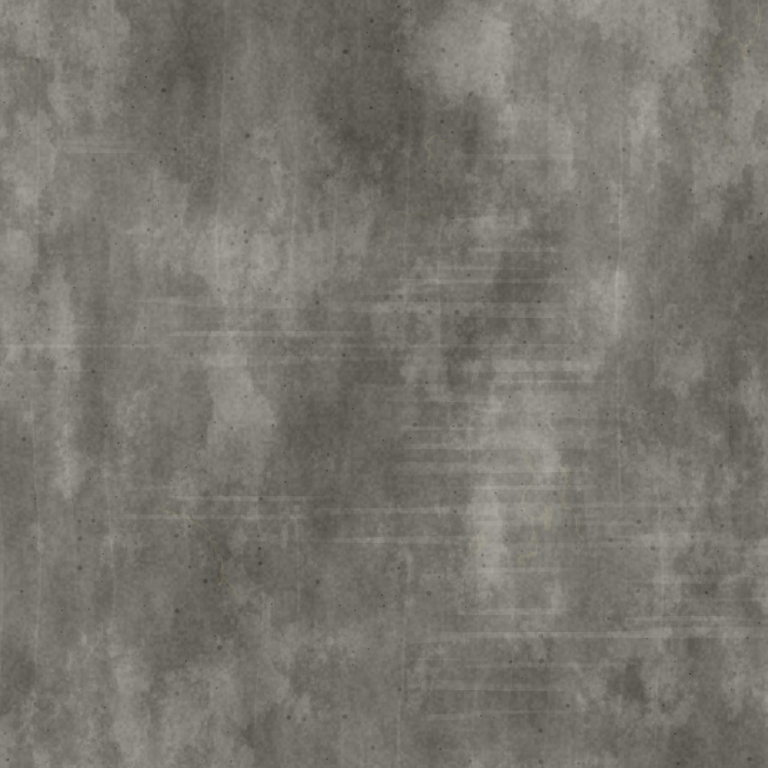
Give the GLSL for this texture, as a Shadertoy shader.

```glsl
// Weathered grey concrete with board seams, pale vertical flaking, scrapes and pits.

vec3 hash3(vec2 cell) {
    vec3 q = fract(vec3(cell.xyx) * vec3(0.1031, 0.1030, 0.0973));
    q += dot(q, q.yxz + 33.33);
    return fract((q.xxy + q.yzz) * q.zyx);
}

// Cellular noise: every jittered cell point spreads its value softly.
float cellNoise(vec2 p) {
    vec2 base = floor(p), f = p - base;
    vec2 total = vec2(0.0);
    for (int y = -1; y <= 1; y++)
    for (int x = -1; x <= 1; x++) {
        vec2 o = vec2(x, y);
        vec3 h = hash3(base + o);
        float w = pow(1.0 - smoothstep(0.0, 1.4, length(o + 0.2 + 0.6 * h.xy - f)), 3.0);
        total += vec2(h.z * w, w);
    }
    return total.x / max(total.y, 1e-4);
}

// Octaves grow faster in y, so streaks break up into round grit.
float layers(vec2 p, float gain) {
    float sum = 0.0, weight = 1.0, norm = 0.0;
    for (int i = 0; i < 6; i++) {
        sum += weight * cellNoise(p);
        norm += weight;
        weight *= gain;
        p = p * vec2(2.0, 2.2) + vec2(17.3, 9.1);
    }
    return sum / norm;
}

// Sparse round pits, one candidate per cell.
float pits(vec2 p) {
    vec3 h = hash3(floor(p) + 71.0);
    float radius = 0.06 + 0.12 * h.x * h.x;
    float d = length(fract(p) - 0.25 - 0.5 * h.xy);
    return step(0.9, h.z) * (1.0 - smoothstep(radius * 0.5, radius * 1.5, d));
}

void mainImage(out vec4 fragColor, in vec2 fragCoord) {
    vec2 p = fragCoord / iResolution.y + 3.0;

    // Large clouds and vertical streaks
    float clouds = layers(p * vec2(5.0, 4.0), 0.6) - 0.5;
    float streaks = layers(p * vec2(19.0, 5.0) + 40.0, 0.65) - 0.5;

    // Formwork boards, slightly wavering
    float board = p.x * 21.0 + 0.5 * clouds + 0.12 * sin(p.y * 9.0 + 2.0 * sin(p.y * 4.0));
    float seamId = floor(board + 0.5);
    float seamDist = abs(board - seamId);
    float seamWear = hash3(vec2(seamId, 5.0)).x
                   * smoothstep(0.4, 0.65, cellNoise(vec2(seamId * 7.0, p.y * 6.0)));
    float boardTone = cellNoise(vec2(floor(board) * 3.0 + 0.5, p.y * 4.0)) - 0.5;

    // Pale flakes gather beside worn seams
    float flakeField = layers(p * vec2(12.0, 6.5) + 90.0, 0.72)
                     + 0.06 * seamWear * exp(-7.0 * seamDist) + 0.25 * clouds;
    float flakes = smoothstep(0.49, 0.63, flakeField);

    // Horizontal scrapes
    float scrapes = smoothstep(0.58, 0.85, cellNoise(p * vec2(5.0, 130.0)))
                  * smoothstep(0.5, 0.72, cellNoise(p * vec2(4.0, 8.0) + 25.0));

    // Thin tan veins along a noise contour
    float veinField = layers(p * vec2(7.0, 3.5) + 140.0, 0.5);
    float veins = (1.0 - smoothstep(0.002, 0.012, abs(veinField - 0.53)))
                * smoothstep(0.55, 0.75, cellNoise(p * 5.0 + 60.0));

    float grain = cellNoise(p * 230.0) - 0.5;

    float tone = 0.447 + 0.27 * clouds + 0.2 * streaks + 0.035 * boardTone;
    tone += 0.066 * flakes + 0.045 * scrapes + 0.035 * veins + 0.055 * grain;
    tone += 0.035 * seamWear * (1.0 - smoothstep(0.02, 0.06, seamDist));
    tone -= 0.09 * pits(p * 55.0);

    // Warm grey, a little browner on the veins
    vec3 concrete = vec3(tone, tone - 0.006, tone - 0.035);
    concrete += veins * vec3(0.012, 0.002, -0.025);
    fragColor = vec4(clamp(concrete, 0.0, 1.0), 1.0);
}
```
